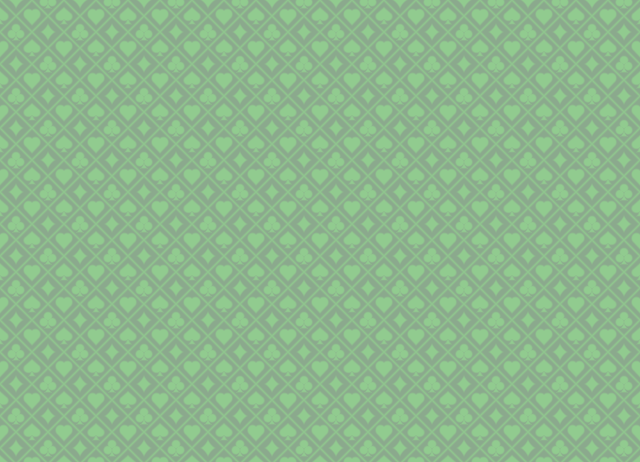
Write a WebGL 1 fragment shader that draws this pattern.

```glsl
precision highp float;

// Card suits on a diagonal trellis: rows of hearts and spades alternate with
// rows of clubs and diamonds. The plane is cut into diamond cells by rotated
// coordinates; cell parity selects which suit's distance function is drawn.

uniform vec2 u_resolution;

const float COLUMNS = 20.0;      // cells across the canvas
const float LINE_HALF = 0.029;   // half width of a trellis line, in cells
const float SOFTNESS = 0.036;    // edge blur, in cells
const vec3 GROUND = vec3(0.546, 0.664, 0.551);
const vec3 LINE = vec3(0.562, 0.772, 0.557);
const vec3 SUIT = vec3(0.567, 0.798, 0.560);

// Unit heart with its tip at the origin, lobes upward.
float unitHeart(vec2 p) {
  p.x = abs(p.x);
  if (p.x + p.y > 1.0) return length(p - vec2(0.25, 0.75)) - sqrt(2.0) / 4.0;
  vec2 notch = p - vec2(0.0, 1.0);
  vec2 side = p - 0.5 * max(p.x + p.y, 0.0);
  return sqrt(min(dot(notch, notch), dot(side, side))) * sign(p.x - p.y);
}

float heartAt(vec2 p, vec2 tip, vec2 size) {
  return unitHeart((p - tip) / size) * min(abs(size.x), abs(size.y));
}

// Stem that flares toward its flat foot.
float stem(vec2 p, float top, float foot) {
  float drop = max(top - p.y, 0.0);
  float sides = abs(p.x) - 0.02 - 2.2 * drop * drop;
  return max(sides * 0.8, max(p.y - top, foot - p.y));
}

float heart(vec2 p) {
  return heartAt(p, vec2(0.0, -0.285), vec2(0.43, 0.455));
}

float spade(vec2 p) {
  float body = heartAt(p, vec2(0.0, 0.27), vec2(0.43, -0.38));
  return min(body, stem(p, -0.07, -0.25));
}

float club(vec2 p) {
  float topLobe = length(p - vec2(0.0, 0.118)) - 0.13;
  float sideLobe = length(vec2(abs(p.x), p.y) - vec2(0.128, -0.065)) - 0.13;
  return min(min(topLobe, sideLobe), stem(p, -0.08, -0.255));
}

// Diamond with concave sides, each an arc around a far corner.
float diamond(vec2 p, vec2 halfSize) {
  vec2 q = abs(p) * halfSize.y / halfSize.x;
  q.y = abs(p.y);
  vec2 center = vec2(0.6);
  return length(center - vec2(halfSize.y, 0.0)) - length(q - center);
}

// Coverage of a shape from its signed distance.
float coverage(float dist, float blur) {
  return 1.0 - smoothstep(-blur, blur, dist);
}

void main() {
  // Cell units, measured from the top left with y downward.
  vec2 grid = vec2(gl_FragCoord.x, u_resolution.y - gl_FragCoord.y)
            * COLUMNS / u_resolution.x;
  float blur = max(SOFTNESS, 0.75 * COLUMNS / u_resolution.x);

  // Diagonal coordinates: each unit square is one diamond cell.
  vec2 diagonal = vec2(grid.x + grid.y, grid.x - grid.y);
  vec2 mid = floor(diagonal) + 0.5;
  vec2 center = 0.5 * vec2(mid.x + mid.y, mid.x - mid.y);
  vec2 p = (grid - center) * vec2(1.0, -1.0);

  // Trellis
  vec2 toEdge = (0.5 - abs(diagonal - mid)) / sqrt(2.0);
  float lines = coverage(min(toEdge.x, toEdge.y) - LINE_HALF, blur);

  // Suit choice
  vec2 index = floor(center + 0.25);
  bool odd = mod(index.x + index.y, 2.0) > 0.5;
  bool heartRow = fract(center.y + 0.25) > 0.5;
  float dist;
  if (heartRow) dist = odd ? heart(p) : spade(p);
  else dist = odd ? club(p) : diamond(p, vec2(0.215, 0.25));

  vec3 color = mix(GROUND, LINE, lines);
  color = mix(color, SUIT, coverage(dist, blur));
  gl_FragColor = vec4(color, 1.0);
}
```
